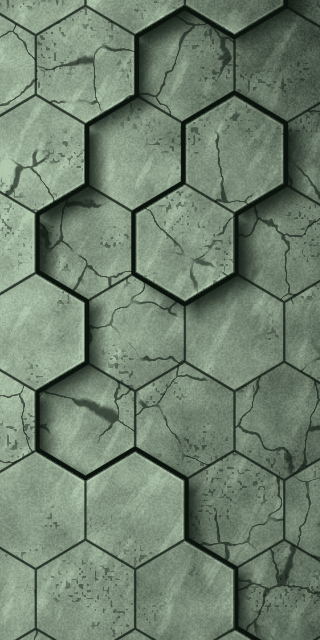
A WebGL 1 fragment shader for this pattern:

```glsl
precision highp float;
uniform vec2 u_resolution;

#define TILES_PER_WIDTH 3.22
#define ROWS_PER_WIDTH 3.596
#define ROW_STEP 0.8660254
#define GRID_SHIFT vec2(0.36, 0.73)
#define SEAM_WIDTH 0.009
#define SIDE_WIDTH 0.028
#define SHADOW_REACH vec2(0.13, 0.09)
#define CRACKED_SHARE 0.68
#define GRAIN 0.17
#define DARK vec3(0.035, 0.07, 0.045)
#define LIGHT vec3(0.61, 0.69, 0.60)

float hash(vec2 p) {
  vec3 h = fract(p.xyx * 0.1031);
  h += dot(h, h.yzx + 33.33);
  return fract((h.x + h.y) * h.z);
}

float noise(vec2 p) {
  vec2 i = floor(p), f = fract(p);
  f = f * f * (3.0 - 2.0 * f);
  return mix(mix(hash(i), hash(i + vec2(1.0, 0.0)), f.x),
             mix(hash(i + vec2(0.0, 1.0)), hash(i + 1.0), f.x), f.y);
}

float fbm(vec2 p) {
  float sum = 0.0, amp = 0.5;
  for (int i = 0; i < 4; i++) {
    sum += amp * noise(p);
    p = p * 2.07 + 17.3;
    amp *= 0.5;
  }
  return sum;
}

// Distance to a pointy-top hexagon of width 1
float hexDistance(vec2 p) {
  return max(abs(p.x), dot(abs(p), vec2(0.5, ROW_STEP))) - 0.5;
}

// Even rows sit half a tile to the left
float rowShift(float row) {
  return GRID_SHIFT.x - 0.5 + 0.5 * step(1.0, mod(row + 0.5, 2.0));
}
vec2 tileInRow(vec2 q, float row) { return vec2(floor(q.x - rowShift(row) + 0.5), row); }
vec2 tileCentre(vec2 id) { return vec2(id.x + rowShift(id.y), id.y * ROW_STEP); }

// Each row lifts a run of tiles, then leaves the rest low
float tileHeight(vec2 id) {
  float run = clamp(floor(abs(id.y - 2.5)), 1.0, 3.0);
  float period = abs(id.y - 1.5) < 1.0 ? 2.0 : 4.0;
  return step(mod(id.x + 0.5, period), run) + 0.3 * hash(id + 41.0);
}

// Gap between the two nearest jittered cells gives branching cracks
float crackDistance(vec2 p) {
  p += 0.35 * vec2(fbm(p * 2.5), fbm(p * 2.5 + 31.0));
  float nearest = 9.0, second = 9.0;
  for (int k = 0; k < 9; k++) {
    float n = float(k) + 0.5;
    vec2 c = floor(p) + floor(vec2(mod(n, 3.0), n / 3.0)) - 1.0;
    float d = length(c + vec2(hash(c), hash(c + 57.0)) - p);
    second = min(second, max(nearest, d));
    nearest = min(nearest, d);
  }
  return second - nearest;
}

void main() {
  vec2 p = 2.0 * gl_FragCoord.xy / u_resolution.y;
  vec2 q = vec2(p.x * TILES_PER_WIDTH, ((2.0 - p.y) * ROWS_PER_WIDTH - GRID_SHIFT.y) * ROW_STEP);
  float aa = 2.0 * TILES_PER_WIDTH / u_resolution.y;

  // Nearest tile
  float row = floor(q.y / ROW_STEP + 0.5);
  vec2 id = tileInRow(q, row);
  for (int k = -1; k <= 1; k += 2) {
    vec2 other = tileInRow(q, row + float(k));
    if (distance(q, tileCentre(other)) < distance(q, tileCentre(id))) id = other;
  }
  vec2 centre = tileCentre(id), local = q - centre;
  float height = tileHeight(id), seed = hash(id + 7.0);

  // Seams, side walls, shadows and rims from the six neighbours
  float seam = 0.0, shadow = 0.0, rim = 0.0;
  for (int k = 0; k < 6; k++) {
    float angle = float(k) * 1.0471976;
    vec2 dir = vec2(cos(angle), sin(angle)), at = centre + dir;
    float rise = tileHeight(tileInRow(at, floor(at.y / ROW_STEP + 0.5))) - height;
    float edge = 0.5 - dot(local, dir), lift = smoothstep(0.1, 0.9, rise);
    float width = SEAM_WIDTH + SIDE_WIDTH * lift;
    seam = max(seam, (1.0 - smoothstep(width - aa * 0.5, width + aa, edge)) * (0.75 + 0.25 * lift));
    float umbra = hexDistance(local - dir - SHADOW_REACH * max(rise, 0.0));
    shadow = max(shadow, lift * (1.0 - smoothstep(-0.12, 0.15, umbra)));
    float bevel = 1.0 - smoothstep(0.0, 0.008 + aa, abs(edge - 0.023));
    rim = max(rim, bevel * smoothstep(0.1, 0.9, -rise));
  }

  // Light from the left, with a dim upper right corner
  float tone = 1.02 - 0.37 * length((p - vec2(0.0, 1.15)) * vec2(1.0, 0.55));
  tone -= 0.24 * smoothstep(0.35, 1.0, p.x) * smoothstep(1.2, 2.0, p.y);
  tone += 0.05 * (height - 0.5) + 0.06 * (seed - 0.5);

  // Worn stone: blotches, pale scuffs, grain, pits and cracks
  vec2 stone = local + seed * 60.0;
  tone += 0.4 * (fbm(stone * 3.5) - 0.47) + GRAIN * (noise(q * 75.0) - 0.5);
  vec2 streak = vec2(stone.x + stone.y * 0.6, stone.y - stone.x) * vec2(9.0, 2.0);
  tone += 0.13 * smoothstep(0.52, 0.72, fbm(streak));
  float pits = smoothstep(0.70, 0.82, noise(stone * 38.0)) * smoothstep(0.50, 0.68, fbm(stone * 2.5 + 9.0));
  float crack = 1.0 - smoothstep(0.012, 0.018 + aa * 2.0, crackDistance(stone * 1.5));
  crack *= step(hash(id + 23.0), CRACKED_SHARE) * smoothstep(0.34, 0.48, fbm(stone * 1.8 + 4.0));
  tone *= (1.0 - 0.4 * pits) * (1.0 - 0.6 * crack);

  tone = (tone + 0.13 * rim) * (1.0 - 0.8 * shadow) * (1.0 - seam);
  gl_FragColor = vec4(mix(DARK, LIGHT, clamp(tone, 0.0, 1.15)), 1.0);
}
```
